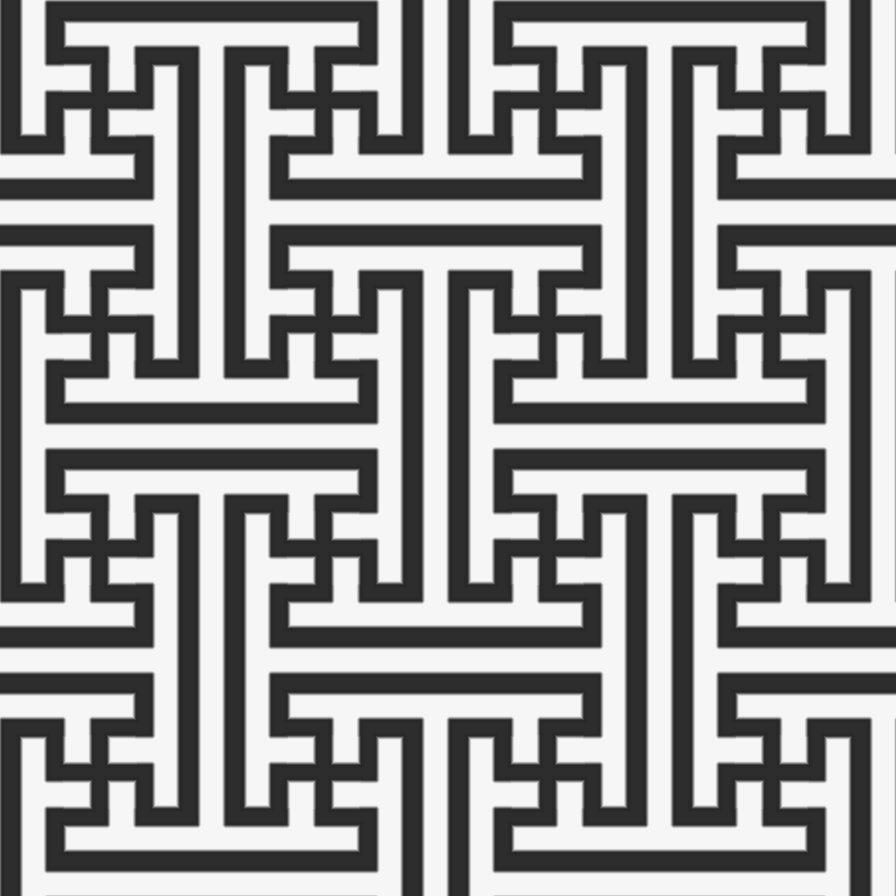
Write a WebGL 2 fragment shader that draws this pattern.

```glsl
#version 300 es
precision highp float;
// Interlocking key fret of dark bars on off-white, two repeats across and two down.

uniform vec2 u_resolution;
out vec4 fragColor;

// Signed distance to an axis-aligned bar from a to b, with slightly rounded corners
float bar(vec2 p, vec2 a, vec2 b, float halfWidth) {
    float corner = 0.05;
    vec2 q = abs(p - 0.5 * (a + b)) - 0.5 * abs(b - a) - halfWidth + corner;
    return length(max(q, 0.0)) + min(max(q.x, q.y), 0.0) - corner;
}

// One bent arm of the cross: stem, step, hook and long bar
float bentArm(vec2 p) {
    float d = bar(p, vec2(0.0), vec2(0.0, -1.0), 0.205);
    d = min(d, bar(p, vec2(0.0, -1.0), vec2(-1.0, -1.0), 0.21));
    d = min(d, bar(p, vec2(-0.99, -1.0), vec2(-0.99, -1.98), 0.22));
    return min(d, bar(p, vec2(-0.97, -1.985), vec2(3.0, -1.985), 0.24));
}

void main() {
    vec2 uv = gl_FragCoord.xy / u_resolution;
    uv.y = 1.0 - uv.y;

    // Each repeat is 10 units wide and mirrors one 5 by 5 cell about both axes
    vec2 cell = 2.5 - abs(mod(uv * 20.0 + vec2(0.276, 0.26), 10.0) - 5.0);

    // Four quarter turns of the arm complete the cross
    float d = 10.0;
    for (int i = 0; i < 4; i++) {
        d = min(d, bentArm(cell));
        cell = vec2(-cell.y, cell.x);
    }

    // Soft edge, with bars a touch darker along the rim
    float soft = max(0.055, 20.0 / min(u_resolution.x, u_resolution.y));
    vec3 ink = vec3(mix(0.155, 0.178, smoothstep(0.04, 0.16, -d)));
    vec3 paper = vec3(0.965);
    fragColor = vec4(mix(ink, paper, smoothstep(-soft, soft, d)), 1.0);
}
```
